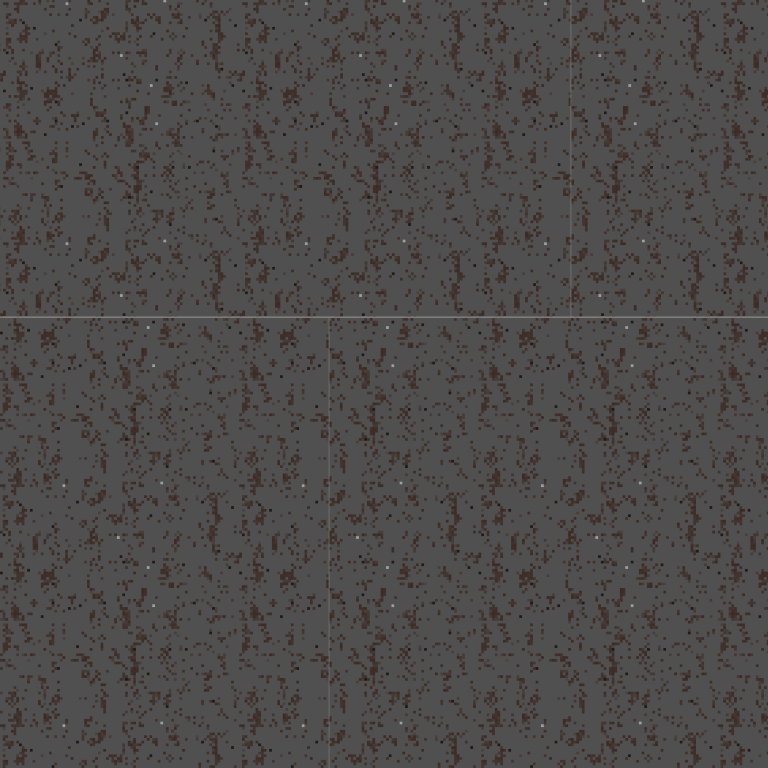
Write a three.js fragment shader that draws this texture.

```glsl
varying vec2 vUv;

const vec3 STEEL = vec3(0.318, 0.313, 0.312);
const vec3 RUST = vec3(0.235, 0.165, 0.138);
const vec3 PIT = vec3(0.12, 0.105, 0.10);
const vec3 GLINT = vec3(0.60, 0.63, 0.63);
const vec3 SEAM = vec3(0.52, 0.52, 0.515);

const vec2 REPEATS = vec2(3.21, 3.2);
const float CELLS = 88.0;               // cells along each side of a tile
const float CELL_SOFTNESS = 0.22;       // edge blur, in cells
const vec2 PATCH_FREQ = vec2(24.0, 12.0);
const float STREAKS = 6.0;
const float STREAK_PHASE = 0.055;
const float SPECKLE = 0.065;
const float PATCH_FILL = 0.68;
const float PIT_SHARE = 0.004;
const float GLINT_SHARE = 0.0003;

const float SEAM_Y = 0.5869;
const float SEAM_X_LOWER = 0.4287;
const float SEAM_X_UPPER = 0.7432;
const vec2 UPPER_SHIFT = vec2(0.004, 0.0026);
const float SEAM_INNER = 0.0005;
const float SEAM_OUTER = 0.0017;
const float SEAM_STRENGTH = 0.85;
const float JOINT_STRENGTH = 0.32;
const float TAU = 6.2831853;

float hash(vec2 p, float seed) {
  vec3 q = fract(vec3(p.xyx + seed * 7.13) * vec3(0.1031, 0.1030, 0.0973));
  q += dot(q, q.yzx + 33.33);
  return fract((q.x + q.y) * q.z);
}

// Gradient noise that wraps after one period
float corner(vec2 id, vec2 offset, vec2 f, vec2 period) {
  float angle = TAU * hash(mod(id + offset, period), 3.0);
  return dot(vec2(cos(angle), sin(angle)), f - offset);
}

float gradientNoise(vec2 p, vec2 period) {
  vec2 id = floor(p);
  vec2 f = p - id;
  vec2 u = f * f * f * (f * (f * 6.0 - 15.0) + 10.0);
  float low = mix(corner(id, vec2(0.0), f, period),
                  corner(id, vec2(1.0, 0.0), f, period), u.x);
  float high = mix(corner(id, vec2(0.0, 1.0), f, period),
                   corner(id, vec2(1.0), f, period), u.x);
  return mix(low, high, u.y);
}

// Colour of one square cell of the tile
vec3 cellColor(vec2 cell) {
  cell = mod(cell, CELLS);
  vec2 p = (cell + 0.5) / CELLS;

  // Rust gathers in vertical streaks, two of them heavier
  float streak = cos(TAU * STREAKS * (p.x - STREAK_PHASE));
  float heavy = cos(TAU * 2.0 * (p.x - 0.07));
  float patches = gradientNoise(p * PATCH_FREQ, PATCH_FREQ);
  float density = smoothstep(0.06, 0.52, patches + 0.13 * streak + 0.07 * heavy);
  float chance = SPECKLE * (1.0 + 0.5 * streak) + PATCH_FILL * density;

  float rusted = step(hash(cell, 11.0), chance);
  float strength = mix(0.25, 1.0, sqrt(hash(cell, 17.0)));
  vec3 color = mix(STEEL, RUST, rusted * strength);

  // Rare dark pits and bright flecks
  color = mix(color, PIT, step(hash(cell, 23.0), PIT_SHARE));
  return mix(color, GLINT, step(hash(cell, 29.0), GLINT_SHARE));
}

float line(float d) {
  return 1.0 - smoothstep(SEAM_INNER, SEAM_OUTER, abs(d));
}

void main() {
  // Sheets above and below the seam are slightly misaligned
  float upper = step(SEAM_Y, vUv.y);
  vec2 p = (vUv - UPPER_SHIFT * upper) * REPEATS * CELLS - 0.5;

  // Soft-edged cells
  vec2 cell = floor(p);
  vec2 blend = smoothstep(0.5 - CELL_SOFTNESS, 0.5 + CELL_SOFTNESS, p - cell);
  vec3 low = mix(cellColor(cell), cellColor(cell + vec2(1.0, 0.0)), blend.x);
  vec3 high = mix(cellColor(cell + vec2(0.0, 1.0)), cellColor(cell + 1.0), blend.x);
  vec3 color = mix(low, high, blend.y);

  // Faint staggered joints and the bright seam
  float jointX = mix(SEAM_X_LOWER, SEAM_X_UPPER, upper);
  color = mix(color, SEAM, JOINT_STRENGTH * line(vUv.x - jointX));
  color = mix(color, SEAM, SEAM_STRENGTH * line(vUv.y - SEAM_Y));

  gl_FragColor = vec4(color, 1.0);
}
```
